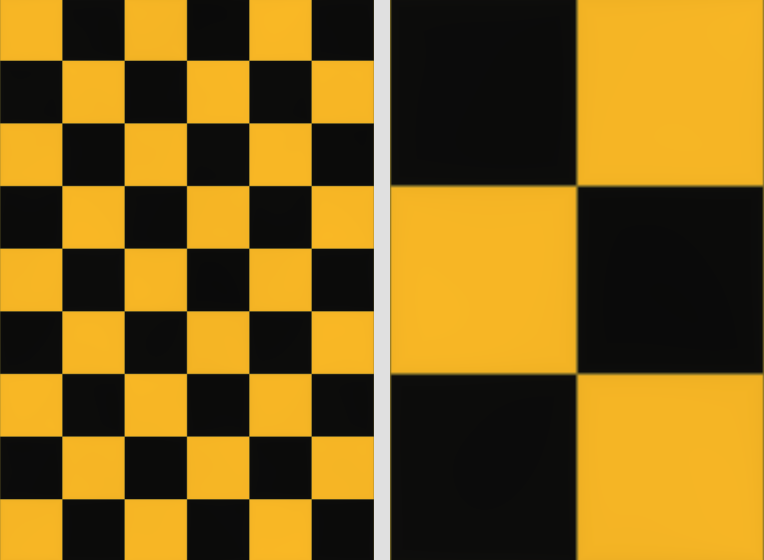
Left, the full canvas; right, a detail of the centre.
Write a WebGL 1 fragment shader that draws this pattern.

```glsl
precision highp float;
// A checkerboard of amber and near-black squares, six across and nine down.
// Signed distances to the grid lines give softened seams; layered sines and a
// per-square hash add faint tonal drift, and each square shades at its rim.

uniform vec2 u_resolution;

const float COLUMNS = 6.0;
const float ROWS = 8.94;         // the outer rows are cropped slightly
const float MIDDLE_ROW = 4.5;
const float SEAM_HALF_WIDTH = 0.011;

const vec3 AMBER = vec3(0.968, 0.714, 0.145);
const vec3 BLACK = vec3(0.044, 0.044, 0.041);
const vec3 SEAM_TINT = vec3(0.0, 0.045, 0.05);

float hash(vec2 p) {
  return fract(sin(dot(p, vec2(41.3, 289.1))) * 4375.85);
}

// Distance to the nearest grid line on each axis, in squares.
vec2 lineDistance(vec2 grid) {
  return 0.5 - abs(fract(grid) - 0.5);
}

// 1 on even squares, 0 on odd ones, blended across the seams.
float checker(vec2 grid, vec2 halfWidth) {
  vec2 parity = 1.0 - 2.0 * mod(floor(grid), 2.0);
  vec2 wave = parity * clamp(lineDistance(grid) / halfWidth, 0.0, 1.0);
  return 0.5 + 0.5 * wave.x * wave.y;
}

// Slow, cloudy variation, roughly -1 to 1.
float mottling(vec2 p) {
  float broad = sin(p.x * 1.7 + 1.3 * sin(p.y * 1.1));
  float fine = sin(p.y * 4.3 + 1.8 * sin(p.x * 3.1 + 0.6));
  return 0.65 * broad + 0.35 * fine;
}

// Strength of the soft shading next to the rim of a square.
float rimShade(vec2 grid, float reach) {
  vec2 d = lineDistance(grid);
  return exp(-min(d.x, d.y) / reach);
}

vec3 amberPaint(float tone, float rim) {
  return AMBER * (1.0 + 0.010 * tone - 0.035 * rim);
}

vec3 blackPaint(float tone, float rim) {
  return BLACK + 0.004 * tone + vec3(0.016, 0.015, 0.010) * rim;
}

void main() {
  vec2 uv = gl_FragCoord.xy / u_resolution;
  vec2 grid = vec2(uv.x * COLUMNS, (uv.y - 0.5) * ROWS + MIDDLE_ROW);
  vec2 pixel = vec2(COLUMNS, ROWS) / u_resolution;

  // Tone and rim strength differ a little from square to square.
  vec2 square = floor(grid);
  float tone = 0.6 * mottling(grid) + hash(square) - 0.5;
  float rim = rimShade(grid, 0.045) * mix(0.5, 1.0, hash(square + 17.0));

  float cover = checker(grid, max(vec2(SEAM_HALF_WIDTH), 0.6 * pixel));
  vec3 color = mix(blackPaint(tone, rim), amberPaint(tone, rim), cover);

  // Blended seams lean slightly olive.
  color += SEAM_TINT * 4.0 * cover * (1.0 - cover);
  gl_FragColor = vec4(color, 1.0);
}
```
